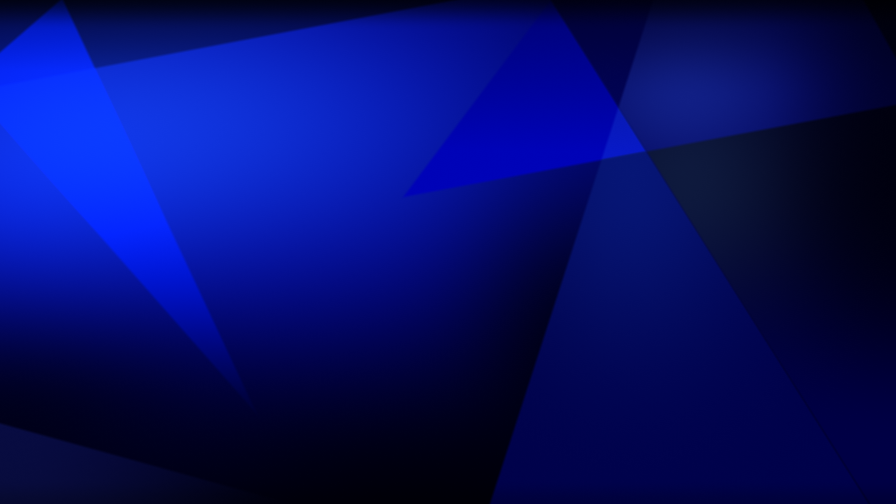
A WebGL 1 fragment shader for this background:

```glsl
precision highp float;

uniform vec2 u_resolution;

// Soft half-plane: 1 on the left of the line running from a to b.
float leftOf(vec2 p, vec2 a, vec2 b) {
  vec2 d = normalize(b - a);
  float dist = d.x * (p.y - a.y) - d.y * (p.x - a.x);
  return smoothstep(-0.004, 0.004, dist);
}

// Elliptical falloff around a centre.
float glow(vec2 p, vec2 center, vec2 radius) {
  vec2 d = (p - center) / radius;
  return exp(-dot(d, d));
}

float hash(vec2 p) {
  return fract(sin(dot(p, vec2(127.1, 311.7))) * 43758.545);
}

void main() {
  vec2 p = gl_FragCoord.xy / u_resolution.y;
  p.x *= 1.77778 * u_resolution.y / u_resolution.x;

  // Broad blue light on the left, sinking into shadow
  float light = glow(p, vec2(0.27, 0.75), vec2(1.15, 0.49));
  vec3 color = vec3(0.065, 0.21, 0.0) * pow(light, 3.0);
  color.b = 0.87 * light;
  color += vec3(0.0, 0.03, 0.13) * glow(p, vec2(0.0, 0.6), vec2(0.3, 0.2));
  color *= 1.0 - 0.65 * glow(p, vec2(1.15, 0.32), vec2(0.2, 0.28));
  color *= 1.0 - 0.5 * glow(p, vec2(0.0, 0.19), vec2(0.4, 0.16));
  color *= 1.0 - 0.5 * glow(p, vec2(0.8, 0.0), vec2(0.4, 0.2));

  // Dim wedge along the top
  float topWedge = leftOf(p, vec2(0.0, 0.829), vec2(0.903, 1.0));
  color *= mix(1.0, 0.68 - 2.2 * max(p.y - 0.86, 0.0), topWedge);

  // Bright shard on the left
  float shard = leftOf(p, vec2(0.51, 0.178), vec2(0.125, 1.0))
    * leftOf(p, vec2(0.12, 1.0), vec2(0.0, 0.896))
    * leftOf(p, vec2(0.0, 0.757), vec2(0.51, 0.178));
  color += shard * vec3(-0.02, 0.015, 0.22) * smoothstep(0.1, 0.45, p.y);
  color += shard * topWedge * vec3(0.01, 0.03, 0.2);

  // Faint wedge in the lower left corner
  float corner = leftOf(p, vec2(0.579, 0.0), vec2(0.0, 0.16));
  color += corner * vec3(0.03, 0.045, 0.16) * smoothstep(0.65, 0.0, p.x);

  // Long diagonals dividing the right side
  float beyond = 1.0 - leftOf(p, vec2(1.725, 0.0), vec2(1.093, 1.0));
  float above = leftOf(p, vec2(0.8, 0.609), vec2(1.778, 0.792));
  float band = 1.0 - leftOf(p, vec2(0.972, 0.0), vec2(1.296, 1.0));

  // Saturated triangle in the upper middle
  float triangle = above * (1.0 - beyond)
    * (1.0 - leftOf(p, vec2(0.8, 0.609), vec2(1.093, 1.0)));
  vec3 triangleColor = vec3(0.0, 0.01, 0.72 - 0.9 * max(p.y - 0.7, 0.0));
  color = mix(color, triangleColor, triangle);

  // Translucent band left of the falling diagonal
  vec3 bandColor = vec3(0.0, 0.005, 0.29)
    + vec3(0.025, 0.08, 0.17) * glow(p, vec2(1.25, 0.66), vec2(0.26, 0.34));
  color = mix(color, bandColor, band * (1.0 - beyond) * (1.0 - triangle));
  color += band * triangle * vec3(0.03, 0.09, 0.06);

  // Dark field beyond the diagonal, below the rising line
  vec3 lowerColor = vec3(0.0, 0.0, 0.27 - 0.17 * smoothstep(0.15, 0.65, p.y))
    + vec3(0.055, 0.1, 0.14) * glow(p, vec2(1.36, 0.65), vec2(0.22, 0.24));

  // Blue haze above the rising line
  vec3 upperColor = vec3(0.005, 0.01, 0.32)
    + band * vec3(0.06, 0.11, 0.2) * glow(p, vec2(1.36, 0.81), vec2(0.23, 0.17));
  color = mix(color, mix(lowerColor, upperColor, above), beyond);
  float cut = leftOf(p, vec2(1.778, 0.884), vec2(1.713, 1.0));
  color *= mix(0.4, 1.0, cut);

  // Darkened borders and fine dither
  color *= 0.25 + 0.75 * smoothstep(1.015, 0.94, p.y);
  color *= 1.0 - 0.3 * smoothstep(0.8, 1.0, p.y) * beyond;
  color *= 1.0 - 0.45 * smoothstep(1.5, 1.8, p.x) * smoothstep(0.1, 0.5, p.y);
  color *= 0.8 + 0.2 * smoothstep(0.0, 0.05, p.y);
  color += (hash(gl_FragCoord.xy) - 0.5) / 255.0;
  gl_FragColor = vec4(clamp(color, 0.0, 1.0), 1.0);
}
```
